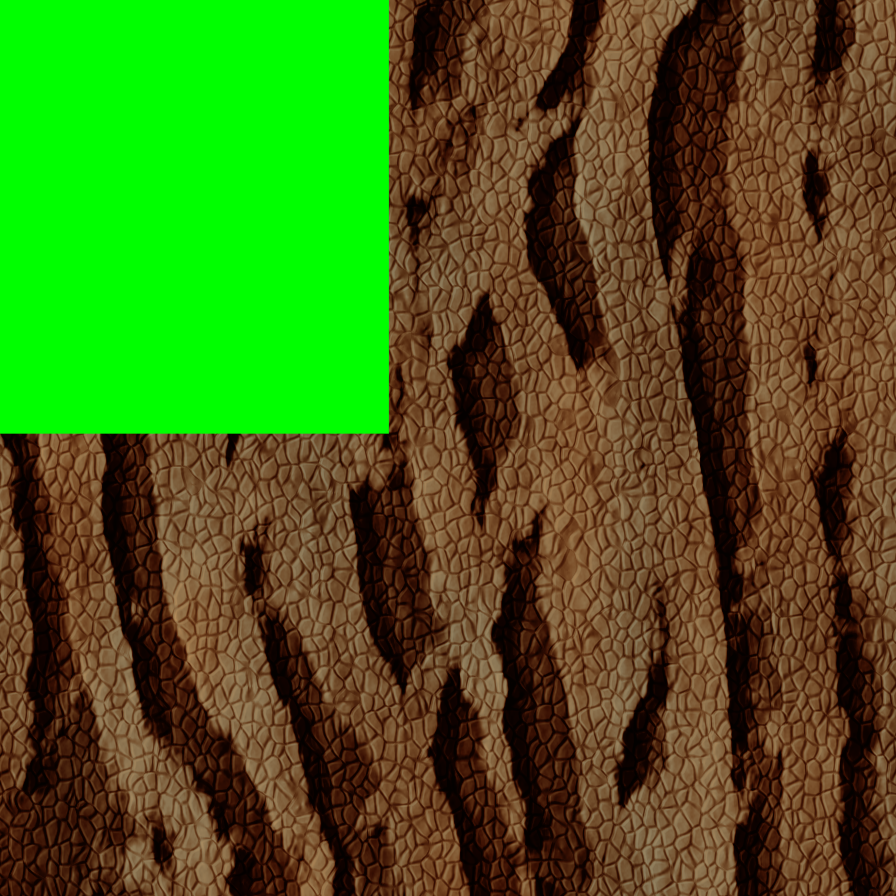
A Shadertoy shader for this texture:

```glsl
// Rugged tree bark with a flat green panel in the upper left corner.
// A height field of slanted ridges and side branches is lit from the upper
// left with marched shadows, then its tone is mapped through a brown palette.

#define RIDGES 7.6         // main ridges across the canvas
#define SLANT 0.13         // lean of the main ridges
#define BRANCH_SLANT 0.42  // opposite lean of the side branches
#define PLATES vec2(78.0, 52.0)  // density of the small bark plates
#define SHADOW_STEP 0.0052 // distance between shadow samples
#define RELIEF 0.55        // strength of the fine embossing
#define GRAIN 0.55         // strength of the fine tone variation
#define FLOOR_TONE 0.29    // tone inside the furrows
#define RIDGE_TONE 0.67    // tone on top of the ridges
#define PANEL_SIZE vec2(0.434, 0.484)
#define PANEL_COLOR vec3(0.0, 1.0, 0.0)

const vec2 TO_LIGHT = vec2(-0.93, 0.37);

const vec3 BARK[5] = vec3[5](
    vec3(0.07, 0.01, 0.00),
    vec3(0.22, 0.06, 0.01),
    vec3(0.35, 0.18, 0.07),
    vec3(0.47, 0.32, 0.18),
    vec3(0.55, 0.45, 0.31));

float hash(vec2 p) {
    return fract(sin(dot(p, vec2(127.1, 311.7))) * 43758.5453);
}

float noise(vec2 p) {
    vec2 i = floor(p), f = fract(p);
    f = f * f * (3.0 - 2.0 * f);
    return mix(mix(hash(i), hash(i + vec2(1, 0)), f.x),
               mix(hash(i + vec2(0, 1)), hash(i + vec2(1, 1)), f.x), f.y);
}

float fbm(vec2 p) {
    float sum = 0.0, amp = 0.533;
    for (int i = 0; i < 4; i++) {
        sum += amp * noise(p);
        p = p * 2.03 + 17.3;
        amp *= 0.5;
    }
    return sum;
}

// Distance-like value: zero in the cracks between irregular cells.
float cracks(vec2 p) {
    vec2 cell = floor(p);
    float nearest = 9.0, second = 9.0;
    for (int y = -1; y <= 1; y++)
    for (int x = -1; x <= 1; x++) {
        vec2 c = cell + vec2(x, y);
        float d = length(c + vec2(hash(c), hash(c + 41.7)) - p);
        second = min(second, max(nearest, d));
        nearest = min(nearest, d);
    }
    return second - nearest;
}

// Large relief: 0 on the furrow floor, 1 on the ridge tops.
float ridgeHeight(vec2 p) {
    float ragged = fbm(p * vec2(38.0, 21.0)) - 0.5;
    float u = p.x + SLANT * p.y;
    float wander = noise(vec2(u * 4.0, p.y * 2.6) + 5.0);
    float main = 0.5 + 0.32 * cos(6.2832 * (u * RIDGES + 1.1 * wander))
               + 0.85 * (noise(vec2(u * 15.0, p.y * 2.7)) - 0.5);
    float v = p.x - BRANCH_SLANT * p.y;
    float branch = noise(vec2(v * 13.0, p.y * 4.0) + 31.0) - 0.26;
    return smoothstep(0.34, 0.53, max(main, branch) + 0.42 * ragged);
}

// Small relief: cracked plates, lumps and fibres along the trunk.
float detailHeight(vec2 p) {
    vec2 q = p + 0.008 * (vec2(noise(p * 55.0), noise(p * 55.0 + 9.0)) - 0.5);
    float plates = smoothstep(0.0, 0.32, cracks(q * PLATES));
    float lumps = fbm(p * vec2(75.0, 48.0));
    float fibres = noise(vec2((p.x + SLANT * p.y) * 85.0, p.y * 9.0));
    return 0.32 * plates + 0.48 * lumps + 0.2 * fibres;
}

vec3 barkColor(float tone) {
    float x = tone * 5.0 - 0.5;
    vec3 color = BARK[0];
    for (int i = 1; i < 5; i++)
        color = mix(color, BARK[i], clamp(x - float(i - 1), 0.0, 1.0));
    return color * (1.0 + 0.12 * clamp(x - 4.0, 0.0, 2.0))
                 * clamp(1.0 + 0.5 * x, 0.2, 1.0);
}

void mainImage(out vec4 fragColor, in vec2 fragCoord) {
    vec2 uv = fragCoord / iResolution.xy;

    // Relief and cast shadow
    float ridge = ridgeHeight(uv);
    float shadow = 0.0;
    for (int i = 1; i <= 8; i++) {
        float k = float(i);
        float blocker = ridgeHeight(uv + TO_LIGHT * SHADOW_STEP * k);
        shadow = max(shadow, blocker - ridge - 0.115 * k);
    }
    shadow = smoothstep(0.02, 0.5, shadow);
    float edge = ridge - ridgeHeight(uv + TO_LIGHT * 0.004);
    float detail = detailHeight(uv);
    float emboss = detail - detailHeight(uv + TO_LIGHT * 0.0035);

    // Tone from height, light and weathering
    float patches = fbm(uv * vec2(11.0, 5.0) + 70.0) - 0.5;
    float tone = mix(FLOOR_TONE, RIDGE_TONE, ridge);
    tone += GRAIN * (detail - 0.52) + RELIEF * emboss;
    tone += 0.28 * clamp(edge, -0.6, 0.6) + 0.5 * patches * ridge;
    tone -= 0.33 * shadow;
    vec3 color = barkColor(tone);

    // Rusty and greyish stains
    float stain = noise(uv * vec2(14.0, 7.0) + 90.0) - 0.5;
    color *= 1.0 + stain * vec3(0.08, -0.08, -0.25);

    // Flat panel with smoothed edges
    vec2 inside = vec2(PANEL_SIZE.x - uv.x, uv.y - 1.0 + PANEL_SIZE.y);
    vec2 cover = clamp(inside * iResolution.xy + 0.5, 0.0, 1.0);
    color = mix(color, PANEL_COLOR, cover.x * cover.y);
    fragColor = vec4(color, 1.0);
}
```
